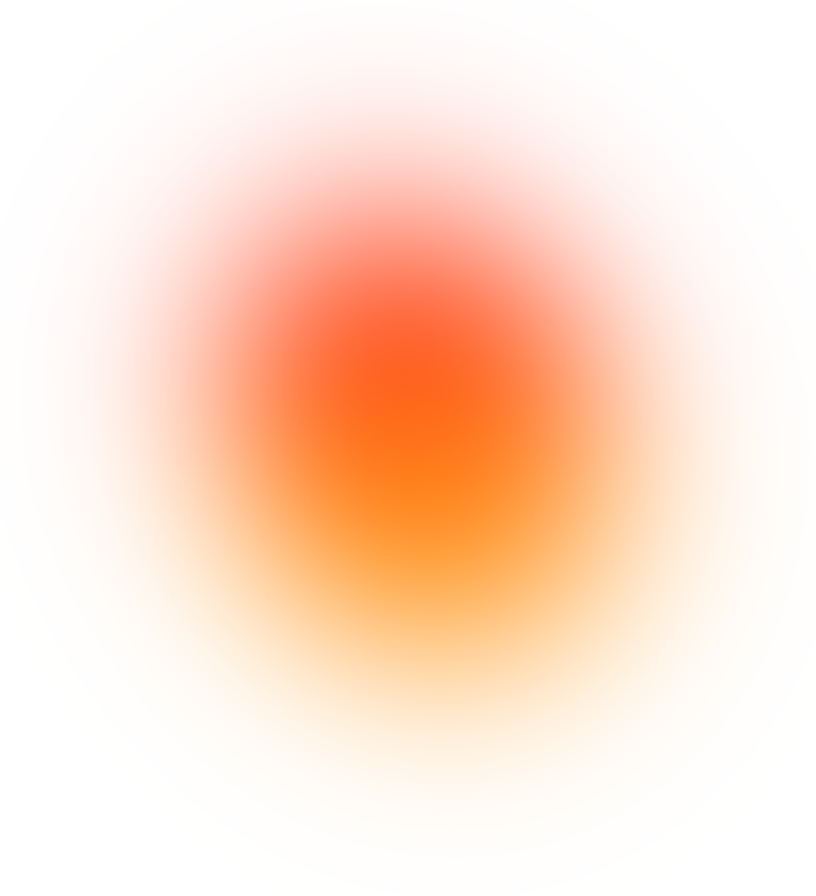
Write a Shadertoy shader that draws this background.

```glsl
const vec3 PAPER = vec3(1.0);
const vec3 CORAL = vec3(1.0, 0.14, 0.0);
const vec3 AMBER = vec3(1.0, 0.56, 0.0);

// Soft elliptical falloff: 1 at the centre, 0.5 at the given radii
float softEllipse(vec2 p, vec2 center, vec2 halfRadii, float shear, float steepness) {
    vec2 q = p - center;
    q.x += shear * q.y;
    return exp2(-pow(length(q / halfRadii), steepness));
}

// Smooth blend across a slanted horizontal line
float slantedBlend(vec2 p, float height, float slant, float width) {
    return 0.5 + 0.5 * tanh((p.y - height - slant * p.x) / width);
}

void mainImage(out vec4 fragColor, in vec2 fragCoord) {
    // Centred coordinates in units of canvas height
    vec2 p = (fragCoord - 0.5 * iResolution.xy) / iResolution.y;

    // Amber below, coral above
    float coralShare = slantedBlend(p, 0.038, 0.11, 0.169);
    vec3 glowColor = mix(AMBER, CORAL, coralShare);

    // Tilted glow fading into the paper
    float glow = 0.9 * softEllipse(p, vec2(0.0104, 0.012), vec2(0.208, 0.228), 0.09, 2.5);
    fragColor = vec4(mix(PAPER, glowColor, glow), 1.0);
}
```
